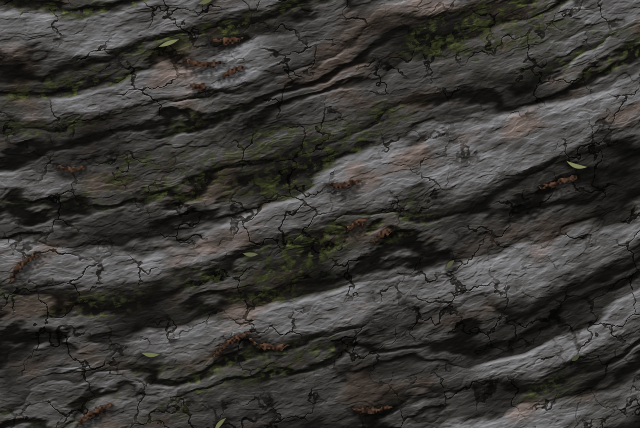
Write a Shadertoy shader that draws this texture.

```glsl
#define RIDGES 4.8
#define WARP 1.2
#define RELIEF 0.018
#define FLAKE 0.0024
#define GRAIN 0.0085
#define CRACK_DEPTH 0.0012
#define SHADOW 0.062
#define EXPOSURE 1.0
#define MOSS vec3(0.27, 0.30, 0.16)
#define RUST vec3(0.36, 0.26, 0.20)
#define LEAF vec3(0.54, 0.56, 0.38)

float hash(vec2 p) {
    vec3 a = fract(p.xyx * vec3(0.1031, 0.1030, 0.0973));
    a += dot(a, a.yzx + 33.33);
    return fract((a.x + a.y) * a.z);
}

vec2 hash2(vec2 p) {
    return vec2(hash(p), hash(p + 57.3));
}

float noise(vec2 p) {
    vec2 i = floor(p), f = fract(p);
    f = f * f * (3.0 - 2.0 * f);
    return mix(mix(hash(i), hash(i + vec2(1, 0)), f.x),
               mix(hash(i + vec2(0, 1)), hash(i + vec2(1, 1)), f.x), f.y);
}

float fbm(vec2 p) {
    float sum = 0.0, amp = 0.47;
    for (int i = 0; i < 5; i++) {
        sum += amp * noise(p);
        p = mat2(1.8, 0.4, -0.4, 1.8) * p + 11.7;
        amp *= 0.55;
    }
    return sum;
}

// Coordinates along and across the rising, slightly bent grain
vec2 grainSpace(vec2 p) {
    return vec2(p.x + 0.25 * p.y, p.y - 0.17 * p.x - 0.07 * p.x * p.x) + 4.0;
}

// Large ridges, with thinner broken strips lying in the furrows
float ridgeHeight(vec2 q) {
    float jag = fbm(q * vec2(7.0, 15.0)) - 0.5;
    float v = q.y * RIDGES + WARP * fbm(q * vec2(1.1, 2.0)) + 0.4 * jag;
    float id = floor(v), f = fract(v);
    float width = 0.46 + 0.42 * noise(vec2(q.x * 1.9 + id * 17.3, id * 5.1));
    float body = smoothstep(0.0, 0.22, f) * (1.0 - smoothstep(width - 0.16, width, f));
    body *= 0.45 + 0.55 * smoothstep(0.25, 0.45, noise(vec2(q.x * 2.4, id * 9.7)));
    float strip = fract(v * 2.3 + 1.4 * jag + noise(q * vec2(2.0, 4.0)));
    float low = smoothstep(0.0, 0.3, strip) * (1.0 - smoothstep(0.55, 0.9, strip));
    return max(body, 0.75 * low * noise(q * vec2(5.0, 6.0) + 8.0));
}

// Dark ragged joints between the bark plates, open only here and there
float cracks(vec2 q) {
    vec2 ragged = vec2(fbm(q * 24.0), fbm(q * 24.0 + 40.0));
    vec2 s = q * vec2(10.0, 13.0) + 1.1 * ragged;
    vec2 cell = floor(s);
    float near = 9.0, next = 9.0;
    for (int y = -1; y <= 1; y++)
    for (int x = -1; x <= 1; x++) {
        vec2 c = cell + vec2(x, y);
        float d = length(c + hash2(c) - s);
        next = min(next, max(near, d));
        near = min(near, d);
    }
    float open = smoothstep(0.42, 0.7, fbm(q * vec2(11.0, 13.0) + 20.0) + 0.06);
    return open * (1.0 - smoothstep(0.02, 0.1, next - near));
}

// x: relief used for lighting, y: ridge height, z: crack, w: fine grain
vec4 bark(vec2 p) {
    vec2 q = grainSpace(p);
    float ridge = ridgeHeight(q), crack = cracks(q);
    float layer = fbm(q * vec2(11.0, 27.0)) * 7.0;
    float flake = floor(layer) + smoothstep(0.5, 1.0, fract(layer));
    float grain = fbm(q * vec2(24.0, 52.0) + 5.0);
    float relief = RELIEF * ridge + FLAKE * flake - CRACK_DEPTH * crack + GRAIN * grain;
    return vec4(relief, ridge, crack, grain);
}

// Frayed catkins and small leaves
void litter(inout vec3 col, vec2 p, float aspect, float seed, bool leaf) {
    vec2 at = hash2(vec2(seed, 3.0)) * vec2(aspect, 1.0);
    vec2 rnd = hash2(vec2(seed, 19.0));
    float angle = 0.35 + (rnd.x - 0.5) * 1.5, c = cos(angle), s = sin(angle);
    vec2 d = mat2(c, -s, s, c) * (p - at);
    float halfLen = leaf ? 0.01 + 0.018 * rnd.y : 0.022 + 0.03 * rnd.y;
    d.y += (rnd.x - 0.5) * 20.0 * d.x * d.x;
    float t = clamp(abs(d.x) / halfLen, 0.0, 1.0);
    float radius = leaf ? 0.005 * (1.0 - t * t) : 0.0065 * sqrt(1.0 - t * t);
    float fray = leaf ? 0.0 : 0.009 * (noise(p * 170.0) - 0.5);
    float dist = max(abs(d.y) - radius, abs(d.x) - halfLen) + fray;
    float shade = 1.0 - smoothstep(-0.002, 0.012, dist + d.y * 0.5);
    col *= 1.0 - 0.5 * shade;
    float fuzz = 0.2 + 0.9 * noise(p * 210.0) + 25.0 * d.y;
    vec3 tint = leaf ? LEAF * (0.5 + 0.5 * rnd.y) : RUST * clamp(fuzz, 0.15, 1.2);
    col = mix(col, tint, 1.0 - smoothstep(-0.0015, 0.0015, dist));
}

void mainImage(out vec4 fragColor, in vec2 fragCoord) {
    vec2 p = fragCoord / iResolution.y;
    float aspect = iResolution.x / iResolution.y;
    vec2 q = grainSpace(p);

    // Soft light from above, rolled off in the highlights
    vec4 b = bark(p);
    float slope = (b.x - bark(p + vec2(-0.0008, 0.0025)).x) / 0.0026;
    float light = clamp(0.52 + 0.36 * slope, 0.08, 1.05);
    float weather = 0.45 + 0.8 * fbm(q * vec2(4.0, 9.0) + 30.0);
    float tone = SHADOW * (0.5 + light) + EXPOSURE * b.y * light * weather;
    tone *= (0.55 + 0.9 * b.w) * (1.0 - 0.7 * b.z);
    tone = 0.8 * (1.0 - exp(-tone / 0.75));
    vec3 col = tone * mix(vec3(1.05, 1.0, 0.9), vec3(0.99, 0.99, 1.01), clamp(tone * 2.2, 0.0, 1.0));
    float stain = smoothstep(0.54, 0.75, fbm(q * vec2(8.0, 15.0) + 70.0));
    col *= mix(vec3(1.0), vec3(1.05, 0.94, 0.88), stain);

    // Moss speckles on the furrow shoulders, denser near the top
    float patches = smoothstep(0.5, 0.68, fbm(q * vec2(3.0, 8.0) + 90.0) + 0.13 * (p.y - 0.5));
    float tuft = fbm(p * 80.0);
    float moss = patches * (1.0 - smoothstep(0.3, 0.7, b.y)) * smoothstep(0.42, 0.6, tuft);
    col = mix(col, MOSS * (0.1 + 1.9 * tuft * light), 0.8 * moss);

    for (int i = 0; i < 14; i++) litter(col, p, aspect, float(i) * 7.0 + 2.0, false);
    for (int i = 0; i < 8; i++) litter(col, p, aspect, float(i) * 5.0 + 301.0, true);

    fragColor = vec4(clamp(col, 0.0, 1.0), 1.0);
}
```
